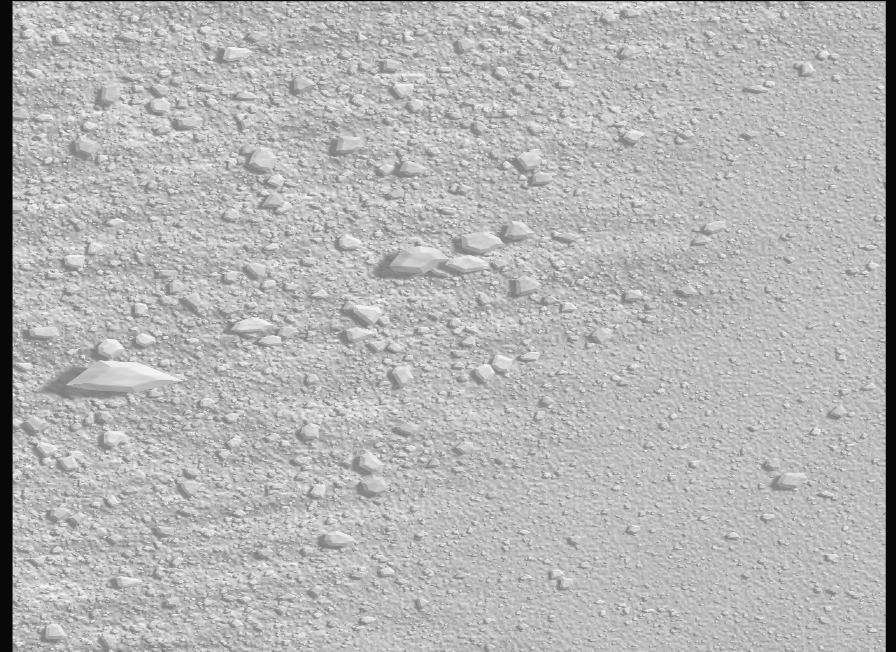
Write a Shadertoy shader that draws this texture.

```glsl
// A pale, stony desert slope in grey, seen through a thin black frame.
// Relief-lit noise makes the grit; faceted stones with cast shadows are
// scattered over jittered grids, from fine pebbles up to boulders.

const float GROUND = 0.735;       // mean tone of the soil
const float STONE = 0.765;        // mean tone of a stone
const float SHADOW = 0.49;        // tone of cast shadows
const float FRAME = 0.03;         // tone of the border
const float GRIT = 0.22;          // strength of the soil relief
const vec2 LIGHT = vec2(0.50, 0.866);
const vec2 CAST = vec2(0.42, 0.30);   // shadow offset in stone radii
const vec3 FRAME_WIDTH = vec3(0.0140, 0.0115, 0.0020); // left, right, top
const int LAYERS = 5;
const int FACETS = 7;
const float TAU = 6.2831853;

float hash(vec2 p) {
    vec3 q = fract(vec3(p.xyx) * 0.1031);
    q += dot(q, q.yzx + 33.33);
    return fract((q.x + q.y) * q.z);
}

float noise(vec2 p) {
    vec2 i = floor(p), f = fract(p);
    f = f * f * (3.0 - 2.0 * f);
    return mix(mix(hash(i), hash(i + vec2(1, 0)), f.x),
               mix(hash(i + vec2(0, 1)), hash(i + vec2(1, 1)), f.x), f.y);
}

float fbm(vec2 p) {
    float sum = 0.0, amp = 0.5;
    for (int i = 0; i < 4; i++) {
        sum += amp * noise(p);
        p = p * 2.03 + 17.7;
        amp *= 0.5;
    }
    return sum;
}

// Difference of noise along the light: bright and dark sides of bumps.
float relief(vec2 p) {
    return noise(p) - noise(p + LIGHT * 0.7);
}

// Irregular convex outline; x = distance, y = light on the nearest facet.
vec2 facets(vec2 q, float seed) {
    vec2 result = vec2(-9.0, 0.0);
    for (int k = 0; k < FACETS; k++) {
        float fk = float(k);
        float angle = (fk + 0.8 * hash(vec2(seed, fk))) * TAU / float(FACETS);
        vec2 n = vec2(cos(angle), sin(angle));
        float d = dot(q, n) - mix(0.5, 1.0, hash(vec2(fk + 9.0, seed)));
        if (d > result.x) result = vec2(d, dot(n, LIGHT));
    }
    return result;
}

// Paints one stone and its shadow over the tone beneath.
void paintStone(inout float tone, vec2 offset, float radius, float squash, float seed) {
    vec2 q = offset / (radius * vec2(1.0, squash));
    if (dot(q, q) > 6.0) return;
    float soft = 0.8 / (radius * iResolution.y);
    float shade = facets(q + CAST, seed).x;
    tone = mix(tone, SHADOW, 0.85 * smoothstep(soft + 0.1, -soft - 0.1, shade));
    vec2 body = facets(q, seed);
    float top = smoothstep(-0.22, -0.34, body.x);
    float surface = STONE + mix(0.15 * body.y, 0.05, top);
    surface += 0.10 * (hash(vec2(seed, 41.0)) - 0.5);
    surface += 0.16 * (fbm(q * vec2(3.0, 4.0) + seed) - 0.47);
    tone = mix(tone, surface, smoothstep(soft, -soft, body.x));
}

// One grid of stones, painted from the far row to the near one.
void scatter(inout float tone, vec2 p, float cell, float chance, float layer) {
    vec2 size = cell * vec2(1.0, 0.7);
    vec2 home = floor(p / size);
    for (int j = 1; j >= -1; j--)
    for (int i = -1; i <= 1; i++) {
        vec2 id = home + vec2(i, j);
        vec2 key = id + layer * 57.0 + 11.0;
        if (hash(key) > chance) continue;
        vec2 jitter = vec2(hash(key + 3.3), hash(key + 7.1));
        float seed = hash(key + 5.7) * 97.0;
        float radius = cell * mix(0.20, 0.46, pow(hash(key + 1.9), 2.0));
        float squash = mix(0.40, 0.85, hash(key + 8.3));
        paintStone(tone, p - (id + jitter) * size, radius, squash, seed);
    }
}

void mainImage(out vec4 fragColor, in vec2 fragCoord) {
    vec2 p = fragCoord / iResolution.y;
    float width = iResolution.x / iResolution.y;

    // Stony ground on the upper left, smoother sand on the lower right
    float patches = fbm(p * vec2(4.0, 9.0));
    float edge = p.x - 0.55 - 0.6 * p.y + 0.7 * (patches - 0.47);
    float stony = smoothstep(0.35, -0.25, edge);

    // Soil: broad patches, tilted slabs and fine grit
    float tone = GROUND + 0.07 * (patches - 0.47);
    vec2 slab = vec2(p.x, p.y - 0.12 * p.x);
    float ledge = fbm(slab * vec2(6.0, 30.0)) - fbm(slab * vec2(6.0, 30.0) + vec2(0.2, 0.5));
    tone += 0.30 * stony * ledge;
    tone += GRIT * mix(0.7, 1.0, stony) * relief(p * vec2(190.0, 260.0));
    tone += 0.6 * GRIT * stony * relief(p * vec2(70.0, 120.0));
    tone += 0.06 * (hash(floor(p * 372.0)) - 0.5);

    // Boulders: x, y, radius, flatness
    vec4 boulders[6] = vec4[6](
        vec4(0.400, 0.755, 0.024, 0.80), vec4(0.740, 0.630, 0.032, 0.60),
        vec4(0.635, 0.598, 0.062, 0.50), vec4(0.715, 0.592, 0.034, 0.50),
        vec4(0.563, 0.521, 0.026, 0.75), vec4(0.180, 0.425, 0.105, 0.30));

    // Stones, fine to coarse
    float cell = 0.0105;
    for (int k = 0; k < LAYERS; k++) {
        float coarse = float(k) / float(LAYERS - 1);
        float chance = mix(mix(0.30, 0.02, sqrt(coarse)), mix(0.55, 0.18, coarse), stony);
        scatter(tone, p, cell, chance, float(k));
        cell *= 1.6;
    }
    for (int k = 0; k < 6; k++) {
        vec4 b = boulders[k];
        paintStone(tone, p - b.xy, b.z, b.w, float(k) * 7.3 + 2.0);
    }

    // Black frame on the left, right and top
    vec3 inside = vec3(p.x, width - p.x, 1.0 - p.y) - FRAME_WIDTH * vec3(width, width, 1.0);
    float open = min(inside.x, min(inside.y, inside.z)) * iResolution.y;
    tone = mix(FRAME, clamp(tone, 0.3, 0.95), smoothstep(-0.5, 0.5, open));
    fragColor = vec4(vec3(tone), 1.0);
}
```
